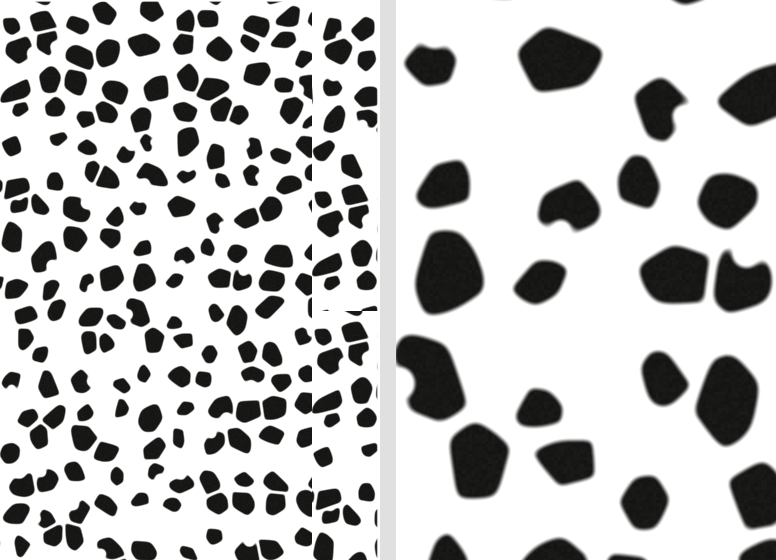
Left: the whole. Right: its middle third, enlarged.
This pattern is drawn by a Shadertoy shader. Its source:

```glsl
// Dalmatian coat: dark rounded-polygon spots scattered on white.
// One spot grows around each jittered grid seed, kept apart from its
// neighbours by cell borders; a side strip restarts the sheet at a seam.
#define ROWS 17.0                    // spots per canvas height
#define JITTER 0.66                  // seed wander inside its cell
#define SIZE vec2(0.21, 0.40)        // spot radius range, in cells
#define STRETCH 2.0                  // largest length to width ratio
#define CORNERS 8.0                  // higher gives sharper corners
#define GAP 0.045                    // half the least space between spots
#define NOTCHED 0.2                  // share of bean-shaped spots
#define SOFT 0.0018                  // edge half-width, in canvas heights
#define SEAM vec2(0.82, 0.445)       // strip start and break, canvas fractions
#define INK vec3(0.09, 0.09, 0.083)
#define PAPER vec3(1.0)

const float TAU = 6.2831853;
const int SIDES = 7;

vec2 hash2(vec2 p) {
    vec3 q = fract(p.xyx * vec3(0.1031, 0.1030, 0.0973));
    q += dot(q, q.yzx + 33.33);
    return fract((q.xx + q.yz) * q.zy);
}

float smoothMax(float a, float b, float k) {
    float h = max(k - abs(a - b), 0.0) / k;
    return max(a, b) + 0.25 * h * h * k;
}

vec2 seedOf(vec2 cell) {
    return cell + 0.5 + JITTER * (hash2(cell + 71.0) - 0.5);
}

// Signed distance to the rounded polygon belonging to one cell
float spot(vec2 p, vec2 cell) {
    vec2 shape = hash2(cell + 137.0);
    vec2 turn = hash2(cell + 211.0);
    float radius = mix(SIZE.x, SIZE.y, shape.x);
    float ratio = sqrt(mix(1.05, STRETCH, shape.y));
    vec2 axes = radius * vec2(ratio, 1.0 / ratio);
    float tilt = TAU * turn.x;
    p = mat2(cos(tilt), -sin(tilt), sin(tilt), cos(tilt)) * p;

    // Blend the sides by a power sum, tracking its slope
    float sum = 0.0;
    vec2 slope = vec2(0.0);
    for (int i = 0; i < SIDES; i++) {
        vec2 rnd = hash2(cell * 3.0 + float(i) * 19.0 + 307.0);
        float angle = TAU * (float(i) + 0.75 * rnd.x) / float(SIDES);
        vec2 normal = vec2(cos(angle), sin(angle));
        float reach = length(axes * normal) * mix(0.84, 1.16, rnd.y);
        float x = max(dot(p, normal) / reach, 0.0);
        sum += pow(x, CORNERS);
        slope += pow(x, CORNERS - 1.0) * normal / reach;
    }
    float gauge = pow(sum + 1e-12, 1.0 / CORNERS);
    slope *= pow(gauge, 1.0 - CORNERS);
    float d = (gauge - 1.0) / max(length(slope), 1.0);

    // Bite one long side to make a bean
    if (turn.y < NOTCHED) {
        vec2 bite = axes * vec2(0.25, 1.15);
        d = smoothMax(d, 0.6 * axes.y - length(p - bite), 0.1);
    }
    return d;
}

// Distance to the nearest spot, in cells
float coat(vec2 p) {
    vec2 home = floor(p);
    vec2 nearest = home;
    float best = 1e3;
    for (int y = -1; y <= 1; y++)
    for (int x = -1; x <= 1; x++) {
        vec2 cell = home + vec2(x, y);
        float len = length(p - seedOf(cell));
        if (len < best) { best = len; nearest = cell; }
    }
    vec2 seed = seedOf(nearest);
    float d = spot(p - seed, nearest);

    // Hold the spot back from the borders it shares
    for (int y = -2; y <= 2; y++)
    for (int x = -2; x <= 2; x++) {
        if (x == 0 && y == 0) continue;
        vec2 other = seedOf(nearest + vec2(x, y));
        float border = dot(0.5 * (seed + other) - p, normalize(other - seed));
        d = smoothMax(d, GAP - border, 0.07);
    }
    return d;
}

void mainImage(out vec4 fragColor, in vec2 fragCoord) {
    vec2 canvas = vec2(iResolution.x / iResolution.y, 1.0);
    float pixel = 1.0 / iResolution.y;
    vec2 uv = fragCoord * pixel;

    // Restart the sheet to the right of the seam
    vec2 p = uv;
    float seamX = SEAM.x * canvas.x;
    if (uv.x > seamX) {
        p.x -= seamX;
        p.y += uv.y < SEAM.y ? 1.0 - SEAM.y : 0.31;
    }

    float edge = max(SOFT, 0.7 * pixel);
    float cover = 1.0 - smoothstep(-edge, edge, coat(p * ROWS + 5.0) / ROWS);

    // Thin bare margin on the right and top
    vec2 inset = canvas - vec2(0.005, 0.003) - uv;
    cover *= smoothstep(-pixel, pixel, min(inset.x, inset.y));

    // Faint grain in the ink
    float grain = hash2(floor(uv * 512.0)).x - 0.5;
    fragColor = vec4(mix(PAPER, INK + 0.025 * grain, cover), 1.0);
}
```
